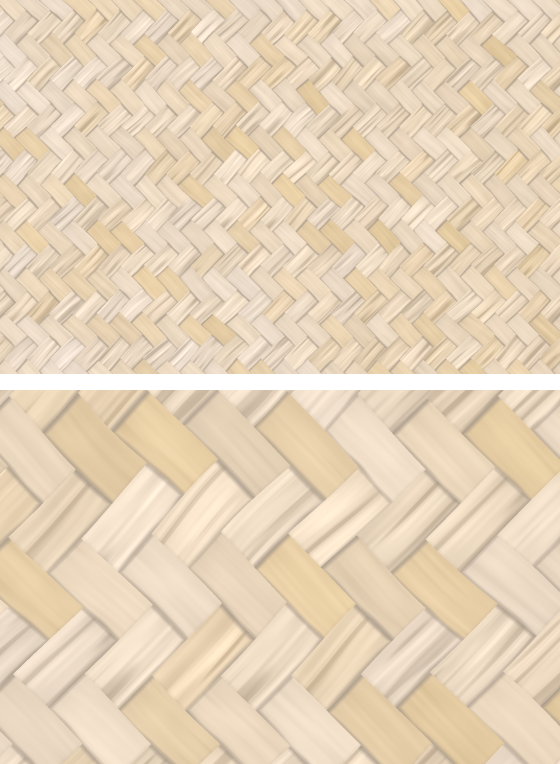
Top: the whole. Bottom: its middle third, enlarged.
This texture is drawn by a WebGL 1 fragment shader. Its source:

```glsl
precision highp float;
// Woven straw matting: a two-over, two-under twill turned 45 degrees, so that
// rows of leaning blocks zigzag. Each cell picks the strand on top, which is
// then tinted by hashes, streaked with fibre noise and shaded at its borders.

uniform vec2 u_resolution;

const float STRANDS_ACROSS = 24.0;
const vec2 WEAVE_OFFSET = vec2(0.85, 0.375);
const vec3 PALE = vec3(0.940, 0.880, 0.822);
const vec3 CREAM = vec3(0.922, 0.845, 0.742);
const vec3 HONEY = vec3(0.908, 0.805, 0.635);
const vec3 SHADE = vec3(0.655, 0.60, 0.54);

float hash(vec2 p) {
  return fract(sin(dot(p, vec2(127.1, 311.7))) * 43758.5453);
}

float noise(vec2 p) {
  vec2 cell = floor(p);
  vec2 f = fract(p);
  f = f * f * (3.0 - 2.0 * f);
  float low = mix(hash(cell), hash(cell + vec2(1.0, 0.0)), f.x);
  float high = mix(hash(cell + vec2(0.0, 1.0)), hash(cell + 1.0), f.x);
  return mix(low, high, f.y);
}

// Brightness change from fibres; local.x runs across the strand, local.y along.
float fibres(vec2 local, float seed, float coarse) {
  vec2 shift = vec2(seed * 91.0, seed * 57.0);
  float across = local.x + (seed - 0.5) * 0.1 * local.y;
  float fine = noise(vec2(across * 12.0, local.y * 0.6) + shift) - 0.5;
  float broad = noise(vec2(across * 4.0, local.y * 0.4) + shift + 17.0) - 0.5;
  float split = noise(vec2(across * 8.0, local.y * 0.4) + shift + 43.0);
  float crack = smoothstep(0.64, 0.9, split);
  float glint = smoothstep(0.6, 0.9, 1.0 - split);
  return fine * mix(0.035, 0.08, coarse) + broad * mix(0.03, 0.06, coarse)
       - crack * mix(0.02, 0.11, coarse) + glint * mix(0.01, 0.05, coarse);
}

// Dark seam and soft shadow on the x = 0 side and y = 0 end of a block.
float seams(vec2 local, float seed) {
  float ragged = noise(vec2(local.y * 2.0, seed * 63.0));
  float side = 1.0 - smoothstep(0.01, 0.05 + 0.07 * ragged, local.x);
  float end = 1.0 - smoothstep(0.02, 0.06 + 0.08 * seed, local.y);
  float farEnd = 1.0 - smoothstep(0.0, 0.08, 2.0 - local.y);
  float soft = 0.07 * exp(-local.x * 8.0) + 0.11 * exp(-local.y * 6.0);
  float crisp = max(side * (0.25 + 0.55 * ragged), end * (0.35 + 0.5 * seed));
  return clamp(max(crisp, farEnd * 0.15) + soft, 0.0, 1.0);
}

// Strand tint: shared along the strand, with a smaller change at every block.
vec3 strandTint(float strand, float seed, float coarse, float warmth) {
  float own = hash(vec2(strand, 7.0 + 20.0 * coarse));
  float cream = clamp(0.45 * own + 0.5 * seed + warmth, 0.0, 1.0);
  float golden = smoothstep(0.55, 0.8, own) * (0.35 + 0.65 * seed);
  golden *= mix(1.0, 0.45, coarse) * (0.75 + warmth);
  golden += 0.5 * smoothstep(0.75, 1.0, seed) * max(warmth, 0.0);
  return mix(mix(PALE, CREAM, cream), HONEY, clamp(golden, 0.0, 0.95));
}

vec3 matting(vec2 p) {
  // Broad warmth, growing to the right, and a slight unevenness of the weave
  float warmth = 0.5 * (noise(p * 0.16 + 5.0) - 0.5)
               + 0.4 * (p.x / STRANDS_ACROSS - 0.4) + 0.1;
  vec2 bent = p + 0.16 * (vec2(noise(p * 0.6), noise(p * 0.6 + 31.0)) - 0.5);

  // Diagonal axes: x counts falling strands, y counts rising strands
  vec2 diagonal = vec2(bent.x + bent.y, bent.x - bent.y);
  vec2 cell = floor(diagonal);
  vec2 inner = diagonal - cell;
  float phase = mod(cell.x - cell.y, 4.0);
  float rising = step(1.5, phase);

  // Position inside the visible block, one wide and two long
  vec2 fallingLocal = vec2(inner.x, inner.y + 1.0 - phase);
  vec2 risingLocal = vec2(1.0 - inner.y, 4.0 - phase - inner.x);
  vec2 local = mix(fallingLocal, risingLocal, rising);
  float strand = mix(cell.x, cell.y, rising);
  float start = mix(cell.y + phase, cell.x - phase, rising);
  float seed = hash(vec2(strand, start + 71.0 * rising));

  vec3 color = strandTint(strand, seed, rising, warmth);
  color += fibres(local, seed, rising);
  color += 0.04 * (hash(vec2(seed * 37.0, strand)) - 0.5);
  color += 0.015 * sin(3.14159 * local.x) * sin(1.5708 * local.y) - 0.006;
  color = mix(color, SHADE, 0.85 * seams(local, seed));

  // Faint mottling of the dried straw
  return color + 0.02 * (noise(p * 3.0) - 0.5);
}

void main() {
  // Average a 3 by 3 grid inside each pixel to smooth every edge
  vec3 total = vec3(0.0);
  for (int row = 0; row < 3; row++) {
    for (int column = 0; column < 3; column++) {
      vec2 jitter = (vec2(float(column), float(row)) - 1.0) / 3.0;
      vec2 canvas = (gl_FragCoord.xy + jitter) / u_resolution.x;
      total += matting(canvas * STRANDS_ACROSS + WEAVE_OFFSET);
    }
  }
  gl_FragColor = vec4(clamp(total / 9.0, 0.0, 1.0), 1.0);
}
```
